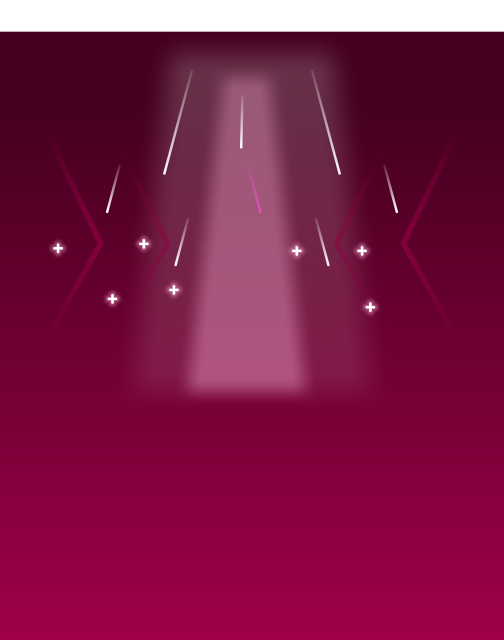
Give the GLSL for this background, as a WebGL 1 fragment shader.

```glsl
precision highp float;
// A stage backdrop: a plum gradient under a white band, lit by two soft
// trapezoid beams, with mirrored chevrons, fading light streaks and sparkles.
// Lengths are fractions of the canvas height; x is centred, y runs downward.

uniform vec2 u_resolution;

const vec3 WHITE = vec3(1.0);
const vec3 PLUM_DARK = vec3(0.268, 0.0, 0.122);
const vec3 PLUM_LIGHT = vec3(0.625, 0.0, 0.283);
const vec3 BEAM_PINK = vec3(0.90, 0.60, 0.75);
const vec3 CHEVRON_RED = vec3(0.56, 0.0, 0.25);
const vec3 STREAK_PINK = vec3(0.93, 0.30, 0.78);
const vec3 GLOW_PINK = vec3(1.0, 0.65, 0.85);

const float HEADER_HEIGHT = 0.0495;
const vec2 GRADIENT_SPAN = vec2(0.16, 1.0);
const float CHEVRON_RADIUS = 0.0042;
const float CHEVRON_Y = 0.380;
const float STREAK_RADIUS = 0.0019;
const float STREAK_SLOPE = 0.268;
const float SPARK_ARM = 0.0055;
const float SPARK_RADIUS = 0.0021;
const float SPARK_GLOW = 0.007;
const int STREAK_COUNT = 3;
const int SPARK_COUNT = 7;

// Antialiased coverage of a signed distance.
float cover(float d) {
  return clamp(0.5 - d * u_resolution.y, 0.0, 1.0);
}

// Position along segment ab (x, 0 to 1) and distance from it (y).
vec2 segment(vec2 p, vec2 a, vec2 b) {
  vec2 ab = b - a;
  float t = clamp(dot(p - a, ab) / dot(ab, ab), 0.0, 1.0);
  return vec2(t, length(p - a - ab * t));
}

// Blurred trapezoid; span holds its top and bottom, halfWidth its sizes there.
float beam(vec2 p, vec2 span, vec2 halfWidth, float blur) {
  float t = (p.y - span.x) / (span.y - span.x);
  float side = mix(halfWidth.x, halfWidth.y, t) - abs(p.x);
  return smoothstep(-blur, blur, side)
       * smoothstep(-blur, blur, p.y - span.x)
       * smoothstep(-blur, blur, span.y - p.y);
}

// Two arms that meet at the apex and fade out toward their ends.
float chevron(vec2 p, float apexX, vec2 top, vec2 bottom) {
  vec2 apex = vec2(apexX, CHEVRON_Y);
  vec2 upper = segment(p, top, apex);
  vec2 lower = segment(p, bottom, apex);
  return max(cover(upper.y - CHEVRON_RADIUS) * upper.x,
             cover(lower.y - CHEVRON_RADIUS) * lower.x);
}

// Thin stroke that brightens from a to b.
float streak(vec2 p, vec2 a, vec2 b) {
  vec2 s = segment(p, a, b);
  return cover(s.y - STREAK_RADIUS) * mix(0.12, 1.0, s.x);
}

// Distance to a plus sign with rounded arms.
float plusShape(vec2 p) {
  p = abs(p);
  p = vec2(max(p.x, p.y), min(p.x, p.y));
  return length(vec2(max(p.x - SPARK_ARM, 0.0), p.y)) - SPARK_RADIUS;
}

void main() {
  vec2 p = vec2(gl_FragCoord.x - 0.5 * u_resolution.x,
                u_resolution.y - gl_FragCoord.y) / u_resolution.y;
  vec2 mirrored = vec2(abs(p.x), p.y);

  // Background gradient
  float fall = (p.y - GRADIENT_SPAN.x) / (GRADIENT_SPAN.y - GRADIENT_SPAN.x);
  vec3 color = mix(PLUM_DARK, PLUM_LIGHT, clamp(fall, 0.0, 1.0));

  // Wide haze, then the bright core
  float haze = beam(p, vec2(0.083, 0.612), vec2(0.128, 0.186), 0.036);
  color = mix(color, WHITE, haze * mix(0.21, 0.10, clamp(p.y / 0.6, 0.0, 1.0)));
  float core = beam(p + vec2(0.0085, 0.0), vec2(0.121, 0.612), vec2(0.036, 0.092), 0.022);
  color = mix(color, BEAM_PINK, core * mix(0.38, 0.46, clamp(p.y / 0.6, 0.0, 1.0)));

  // Chevrons
  float outer = chevron(mirrored, 0.2365, vec2(0.325, 0.198), vec2(0.325, 0.538));
  float inner = chevron(mirrored, 0.132, vec2(0.198, 0.248), vec2(0.191, 0.486));
  color = mix(color, CHEVRON_RED, max(outer * 0.8, inner * 0.5));

  // Streaks: start x, start y, drop
  vec3 streaks[STREAK_COUNT];
  streaks[0] = vec3(0.094, 0.111, 0.160);
  streaks[1] = vec3(0.100, 0.342, 0.072);
  streaks[2] = vec3(0.207, 0.259, 0.072);
  float light = streak(p, vec2(-0.0150, 0.150), vec2(-0.0169, 0.230));
  for (int i = 0; i < STREAK_COUNT; i++) {
    vec2 start = streaks[i].xy;
    light = max(light, streak(mirrored, start, start + streaks[i].z * vec2(STREAK_SLOPE, 1.0)));
  }
  color = mix(color, WHITE, light);
  color = mix(color, STREAK_PINK, 0.85 * streak(p, vec2(-0.006, 0.259), vec2(0.013, 0.331)));

  // Sparkles with a faint halo
  vec2 sparks[SPARK_COUNT];
  sparks[0] = vec2(-0.303, 0.388);
  sparks[1] = vec2(-0.169, 0.381);
  sparks[2] = vec2(-0.218, 0.467);
  sparks[3] = vec2(-0.122, 0.453);
  sparks[4] = vec2(0.070, 0.392);
  sparks[5] = vec2(0.172, 0.392);
  sparks[6] = vec2(0.185, 0.480);
  for (int i = 0; i < SPARK_COUNT; i++) {
    float d = plusShape(p - sparks[i]);
    color = mix(color, GLOW_PINK, 0.4 * exp(-pow(max(d, 0.0) / SPARK_GLOW, 2.0) * 2.0));
    color = mix(color, WHITE, cover(d));
  }

  // White band along the top
  color = mix(color, WHITE, cover(p.y - HEADER_HEIGHT));
  gl_FragColor = vec4(color, 1.0);
}
```
